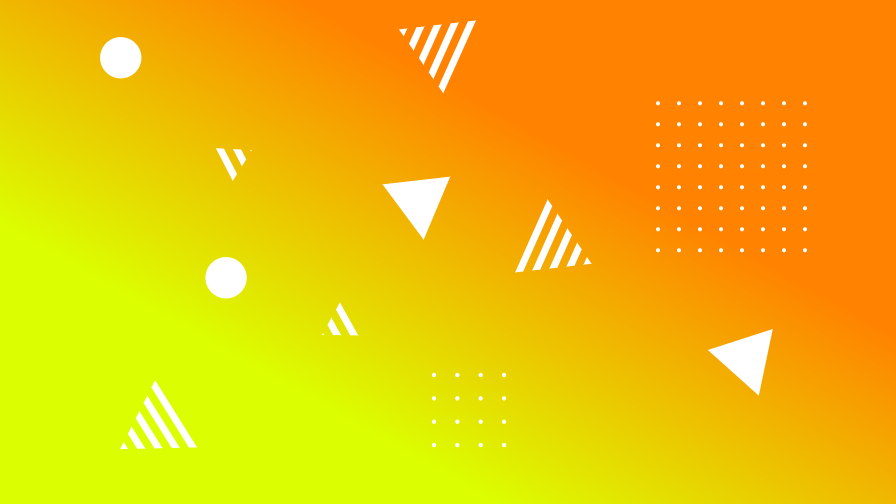
Write a WebGL 2 fragment shader that draws this background.

```glsl
#version 300 es
precision highp float;
// Flat geometric background: a diagonal lime to orange gradient with white
// discs, solid and striped triangles and dot grids. Each shape is a signed
// distance on a board 9 units high (16 wide at 16:9); the union is white.

uniform vec2 u_resolution;
out vec4 fragColor;

const float BOARD_HEIGHT = 9.0;
const float STRIPE_PERIOD = 0.265;
const float STRIPE_WIDTH = 0.125;
const vec3 LIME = vec3(0.86, 1.0, 0.0);
const vec3 ORANGE = vec3(1.0, 0.51, 0.0);
const vec3 WHITE = vec3(1.0);

float disc(vec2 p, vec2 center, float radius) {
    return length(p - center) - radius;
}

// Distance from line ab, positive on the side of c.
float inward(vec2 p, vec2 a, vec2 b, vec2 c) {
    vec2 edge = normalize(b - a);
    vec2 normal = vec2(-edge.y, edge.x);
    return dot(p - a, normal) * sign(dot(c - a, normal));
}

float triangle(vec2 p, vec2 a, vec2 b, vec2 c) {
    return -min(inward(p, a, b, c), min(inward(p, b, c, a), inward(p, c, a, b)));
}

// Stripes run parallel to ab, the first one lying on that edge.
float stripedTriangle(vec2 p, vec2 a, vec2 b, vec2 c) {
    float halfWidth = 0.5 * STRIPE_WIDTH;
    float phase = (inward(p, a, b, c) - halfWidth) / STRIPE_PERIOD;
    float stripe = abs(fract(phase + 0.5) - 0.5) * STRIPE_PERIOD - halfWidth;
    return max(triangle(p, a, b, c), stripe);
}

// Square grid of count x count dots, starting at its lower left dot.
float dotGrid(vec2 p, vec2 start, float spacing, float count, float radius) {
    vec2 cell = clamp(round((p - start) / spacing), 0.0, count - 1.0);
    return disc(p, start + cell * spacing, radius);
}

vec3 background(vec2 uv) {
    float diagonal = 0.5 * (uv.x + uv.y);
    return mix(LIME, ORANGE, clamp((diagonal - 0.275) / 0.395, 0.0, 1.0));
}

float shapes(vec2 p) {
    // Discs
    float d = disc(p, vec2(2.156, 7.969), 0.369);
    d = min(d, disc(p, vec2(4.037, 4.04), 0.369));

    // Solid triangles
    d = min(d, triangle(p, vec2(6.83, 5.708), vec2(8.04, 5.846), vec2(7.565, 4.72)));
    d = min(d, triangle(p, vec2(12.64, 2.75), vec2(13.80, 3.125), vec2(13.55, 1.935)));

    // Large striped triangles
    d = min(d, stripedTriangle(p, vec2(8.50, 8.635), vec2(7.915, 7.335), vec2(7.125, 8.475)));
    d = min(d, stripedTriangle(p, vec2(9.78, 5.44), vec2(9.198, 4.135), vec2(10.563, 4.29)));
    d = min(d, stripedTriangle(p, vec2(2.77, 2.21), vec2(3.52, 1.01), vec2(2.145, 0.98)));

    // Small striped triangles
    d = min(d, stripedTriangle(p, vec2(3.854, 6.354), vec2(4.156, 5.77), vec2(4.50, 6.32)));
    d = min(d, stripedTriangle(p, vec2(6.07, 3.60), vec2(6.397, 3.01), vec2(5.75, 3.02)));

    // Dot grids
    d = min(d, dotGrid(p, vec2(11.75, 4.531), 0.375, 8.0, 0.036));
    return min(d, dotGrid(p, vec2(7.75, 1.052), 0.417, 4.0, 0.038));
}

void main() {
    float unit = BOARD_HEIGHT / u_resolution.y;
    float d = shapes(gl_FragCoord.xy * unit);
    float coverage = clamp(0.5 - d / unit, 0.0, 1.0);
    vec3 color = mix(background(gl_FragCoord.xy / u_resolution), WHITE, coverage);
    fragColor = vec4(color, 1.0);
}
```
